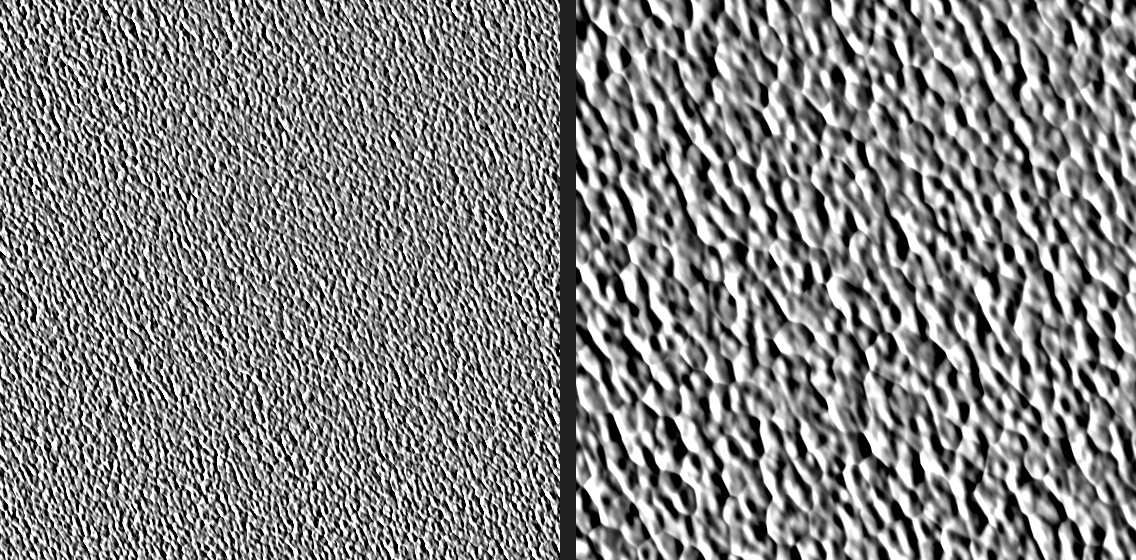
Left, the full canvas; right, a detail of the centre.
Give the GLSL for this texture map, as a Shadertoy shader.

```glsl
// Embossed grey grain: fine slanted pebbles lit from the side, as on rough leather.

const vec2  PEBBLE_CELLS  = vec2(92.0, 66.0);   // pebbles per canvas, across and along the grain
const vec2  BUMP_CELLS    = vec2(156.0, 114.0); // soft bump cells per canvas
const float GRAIN_ANGLE   = 0.45;               // tilt of the grain from vertical, radians
const vec2  LIGHT_DIR     = vec2(0.98, -0.18);  // light in grain space (across, along)
const float JITTER        = 0.8;                // how unevenly the pebbles are spaced
const float PEBBLE_AMOUNT = 2.3;
const float BUMP_AMOUNT   = 0.66;
const float FINE_AMOUNT   = 0.18;
const float FINE_SCALE    = 1.6;                // size ratio of the fine bumps
const float CREASE        = 12.0;               // sharpness of the creases between pebbles
const float MID_GREY      = 0.525;
const float CONTRAST      = 0.53;
const vec2  CALM_CENTER   = vec2(0.66, 0.70);   // where the relief is flattest
const float CALM_DEPTH    = 0.26;
const float CALM_FALLOFF  = 4.5;
const float WARP_AMOUNT   = 0.003;              // slow wander of the grain direction

// Integer hash: three random values in 0..1 per cell.
vec3 hash3(ivec2 cell, uint seed) {
    uvec3 v = uvec3(uvec2(cell + 4096), seed) * 1664525u + 1013904223u;
    v.x += v.y * v.z; v.y += v.z * v.x; v.z += v.x * v.y;
    v ^= v >> 16u;
    v.x += v.y * v.z; v.y += v.z * v.x; v.z += v.x * v.y;
    return vec3(v >> 8u) / 16777216.0;
}

// Slope along the light of a sum of random soft bumps and dents.
float bumpSlope(vec2 p, uint seed) {
    vec2 base = floor(p);
    float slope = 0.0;
    for (int j = -1; j <= 1; j++) {
        for (int i = -1; i <= 1; i++) {
            vec2 cell = base + vec2(i, j);
            vec3 rnd = hash3(ivec2(cell), seed);
            vec2 d = p - cell - rnd.xy;
            float falloff = max(1.0 - dot(d, d), 0.0);
            float height = 2.0 * rnd.z - 1.0;
            slope -= 6.0 * height * falloff * falloff * dot(d, LIGHT_DIR);
        }
    }
    return slope;
}

// Slope along the light of rounded Voronoi domes that meet in creases.
float pebbleSlope(vec2 p, uint seed) {
    vec2 base = floor(p);
    float slope = 0.0, total = 0.0;
    for (int j = -1; j <= 1; j++) {
        for (int i = -1; i <= 1; i++) {
            vec2 cell = base + vec2(i, j);
            vec3 rnd = hash3(ivec2(cell), seed);
            vec2 d = p - cell - mix(vec2(0.5), rnd.xy, JITTER);
            float weight = exp(-CREASE * dot(d, d));
            slope -= weight * (0.7 + 0.6 * rnd.z) * dot(d, LIGHT_DIR);
            total += weight;
        }
    }
    return slope / max(total, 1e-6);
}

// Slow sines that bend the grain a little.
vec2 warp(vec2 uv) {
    return WARP_AMOUNT * vec2(sin(9.0 * uv.y + 4.0 * uv.x), sin(11.0 * uv.x - 5.0 * uv.y));
}

// Relief strength: one broad calm area.
float reliefStrength(vec2 uv) {
    vec2 d = uv - CALM_CENTER;
    return 1.11 - CALM_DEPTH * exp(-CALM_FALLOFF * dot(d, d));
}

void mainImage(out vec4 fragColor, in vec2 fragCoord) {
    vec2 uv = fragCoord / iResolution.y;

    // Grain space: x across the strokes, y along them (upper left to lower right).
    float c = cos(GRAIN_ANGLE), s = sin(GRAIN_ANGLE);
    vec2 q = uv + warp(uv);
    vec2 grain = vec2(c * q.x + s * q.y, c * q.y - s * q.x);

    // Domes lit from the left, roughened by soft bumps of two sizes.
    vec2 bumps = grain * BUMP_CELLS;
    float slope = PEBBLE_AMOUNT * pebbleSlope(grain * PEBBLE_CELLS, 1u)
                + BUMP_AMOUNT * bumpSlope(bumps, 2u)
                + FINE_AMOUNT * bumpSlope(bumps * FINE_SCALE + 37.3, 3u);

    float grey = MID_GREY + CONTRAST * reliefStrength(uv) * slope;
    fragColor = vec4(vec3(clamp(grey, 0.0, 1.0)), 1.0);
}
```
